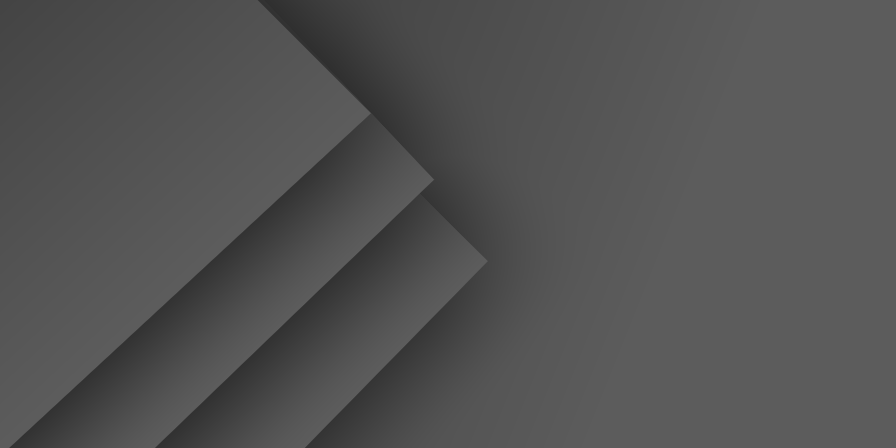
Write a WebGL 1 fragment shader that draws this background.

```glsl
precision highp float;
// Three overlapping grey paper corners pointing right over a soft gradient.
// Each corner is the overlap of two half planes; its blurred coverage
// shades whatever lies beneath it.
uniform vec2 u_resolution;

// Lays one corner over the scene: base is the unshaded grey, shade the shadow.
void layCorner(vec2 p, vec2 tip, vec2 upperNormal, vec2 lowerNormal,
               float span, float darkGrey, inout float base, inout float shade) {
  float upper = dot(p - tip, normalize(upperNormal));
  float lower = dot(p - tip, normalize(lowerNormal));
  float mask = clamp(0.5 - max(upper, lower) * u_resolution.y, 0.0, 1.0);

  // Soft shadow: half strength on an edge, a quarter at the tip
  float blur = 0.22;
  float cover = (1.0 - smoothstep(-blur, blur, upper))
              * (1.0 - smoothstep(-blur, blur, lower));
  shade = max(shade, cover) * (1.0 - mask);

  // The surface brightens towards its lower edge
  float grey = mix(0.362, darkGrey, clamp(-lower / span, 0.0, 1.0));
  base = mix(base, grey, mask);
}

void main() {
  // Units of canvas height, origin at the lower left
  vec2 p = gl_FragCoord.xy / u_resolution.y;

  // Backdrop brightening to the right and slightly downwards
  float slant = p.x + 0.4 * (1.0 - p.y);
  float base = mix(0.275, 0.361, clamp((slant - 0.8) / 0.92, 0.0, 1.0));
  float shade = 0.0;

  // Corners from the lowest to the topmost
  layCorner(p, vec2(1.089, 0.417), vec2(0.70, 0.71), vec2(0.714, -0.70),
            0.23, 0.29, base, shade);
  layCorner(p, vec2(0.969, 0.599), vec2(0.726, 0.688), vec2(0.693, -0.721),
            0.23, 0.29, base, shade);
  layCorner(p, vec2(0.828, 0.747), vec2(0.707, 0.707), vec2(0.679, -0.734),
            0.75, 0.265, base, shade);

  gl_FragColor = vec4(vec3(base * (1.0 - 0.66 * shade)), 1.0);
}
```
